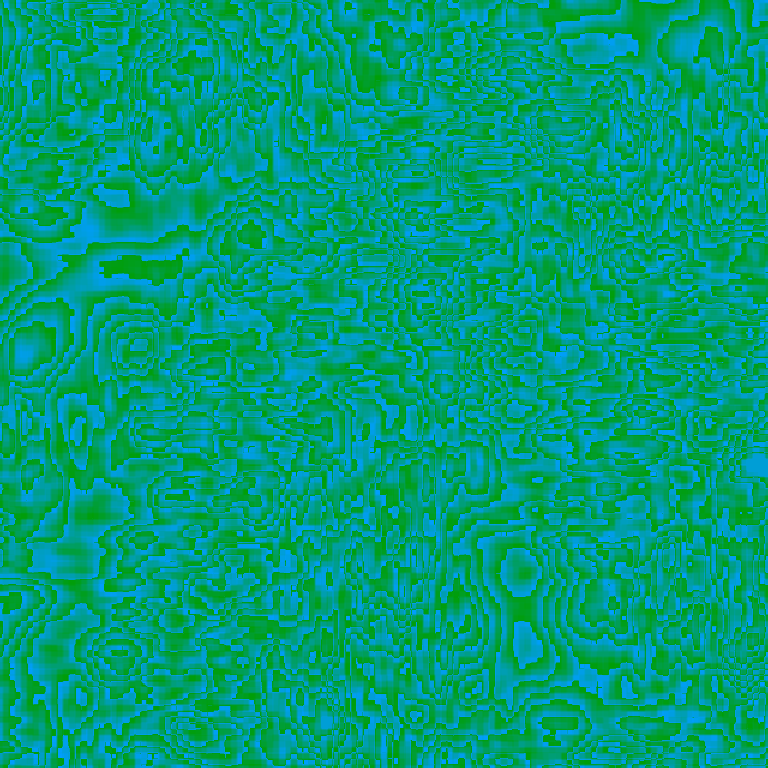
This texture is drawn by a Shadertoy shader. Its source:

```glsl
// Blocky contour texture: a rough height field is sampled on a grid of small
// cells, blended only near the cell borders, and wrapped many times into a
// green-to-blue ramp. Broad masks vary the roughness and the grain direction.

const float CELLS = 128.0;         // cells along the canvas height
const float BORDER = 0.24;         // flat share at each side of a cell
const float BASE_FREQ = 7.0;       // broadest hills per canvas
const float BASE_HEIGHT = 6.5;     // height of those hills, in colour cycles
const int DETAIL_OCTAVES = 3;
const float GAIN = 0.54;           // height kept from octave to octave
const float CALM = 0.30;           // detail strength in calm regions
const float ROUGH = 1.05;          // detail strength in rough regions
const float MASK_FREQ = 3.2;
const vec2 WIDE = vec2(0.65, 1.3); // grain stretched sideways
const vec2 TALL = vec2(1.3, 0.65); // grain stretched upwards
const float PEAK = 4.85;           // hills are cut off flat above this
const float RAMP_GAMMA = 1.12;     // favours the green end slightly
const float MAX_SOFTENING = 0.06;  // limit of edge smoothing, in cycles
const vec3 GREEN = vec3(0.0, 0.62, 0.03);
const vec3 BLUE = vec3(0.0, 0.62, 1.0);

// Integer hash giving a unit gradient for a lattice point
vec2 gradientAt(vec2 lattice) {
    uvec2 q = uvec2(ivec2(lattice) + 4096);
    uint n = q.x * 1597334677u ^ q.y * 3812015801u;
    n = (n ^ (n >> 15)) * 2246822519u;
    n = (n ^ (n >> 13)) * 3266489917u;
    n ^= n >> 16;
    float angle = 6.28319 * float(n & 65535u) / 65536.0;
    return vec2(cos(angle), sin(angle));
}

float gradientNoise(vec2 p) {
    vec2 i = floor(p);
    vec2 f = p - i;
    vec2 u = f * f * f * (f * (f * 6.0 - 15.0) + 10.0);
    vec2 e = vec2(1.0, 0.0);
    float a = dot(gradientAt(i), f);
    float b = dot(gradientAt(i + e.xy), f - e.xy);
    float c = dot(gradientAt(i + e.yx), f - e.yx);
    float d = dot(gradientAt(i + e.xx), f - e.xx);
    return mix(mix(a, b, u.x), mix(c, d, u.x), u.y);
}

// Flattens the coordinates inside each cell, with a short blend between cells
vec2 blocky(vec2 p) {
    vec2 g = p * CELLS;
    return (floor(g) + smoothstep(BORDER, 1.0 - BORDER, fract(g))) / CELLS;
}

// Broad hills plus octaves of detail whose strength and direction vary
float terrain(vec2 p) {
    float mask = gradientNoise(p * MASK_FREQ + 37.3);
    float roughness = mix(CALM, ROUGH, smoothstep(-0.38, 0.0, mask));
    float upright = gradientNoise(p * MASK_FREQ + 71.9);
    upright = smoothstep(-0.15, 0.25, upright);
    float height = BASE_HEIGHT * gradientNoise(p * BASE_FREQ + 11.7);
    float freq = BASE_FREQ;
    float amplitude = BASE_HEIGHT * roughness;
    for (int i = 0; i < DETAIL_OCTAVES; i++) {
        freq *= 2.0;
        amplitude *= GAIN;
        float shift = 5.3 * float(i + 1);
        float wide = gradientNoise(p * freq * WIDE + shift);
        float tall = gradientNoise(p * freq * TALL - shift);
        height += amplitude * mix(wide, tall, upright);
    }
    return min(height, PEAK);
}

void mainImage(out vec4 fragColor, in vec2 fragCoord) {
    vec2 uv = fragCoord / iResolution.y;
    float height = terrain(blocky(uv));

    // Wrap into cycles, softening the jump from blue back to green
    float softening = clamp(fwidth(height), 0.001, MAX_SOFTENING);
    float cycle = fract(height);
    cycle = min(cycle, (1.0 - cycle) / softening);

    fragColor = vec4(mix(GREEN, BLUE, pow(max(cycle, 0.0), RAMP_GAMMA)), 1.0);
}
```
